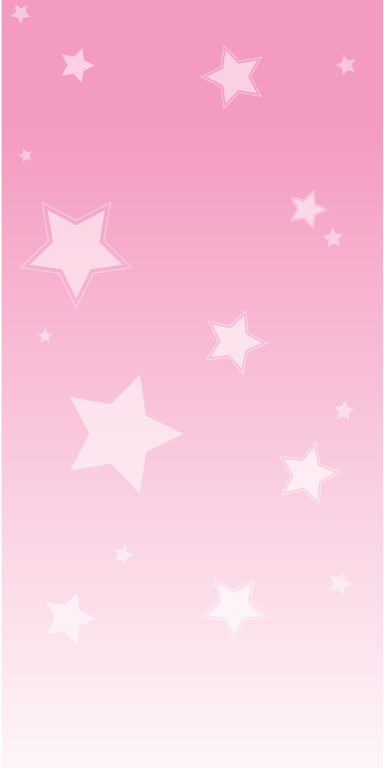
A WebGL 2 fragment shader for this background:

```glsl
#version 300 es
precision highp float;
// Translucent white stars, some with a thin outline, on a pink vertical gradient.

uniform vec2 u_resolution;
out vec4 outColor;

// Signed distance to the edge lines of a five-pointed star with a tip at angle "turn".
float starDistance(vec2 p, float radius, float turn) {
    const float sector = 1.256637;
    float angle = atan(p.y, p.x) - turn;
    angle = abs(mod(angle + 0.5 * sector, sector) - 0.5 * sector);
    vec2 folded = length(p) * vec2(cos(angle), sin(angle));
    return dot(folded - vec2(radius, 0.0), vec2(0.4426, 0.8967));
}

float coverage(float d, float pixel) {
    return clamp(0.5 - d / pixel, 0.0, 1.0);
}

float plainStar(vec2 p, float radius, float turn, float pixel) {
    return coverage(starDistance(p, radius, turn), pixel);
}

// Smaller filled star inside a fainter outline.
float outlinedStar(vec2 p, float radius, float turn, float pixel) {
    float d = starDistance(p, radius, turn);
    float fill = coverage(d + 0.08 * radius, pixel);
    float line = coverage(abs(d + 0.0015) - 0.0015, pixel);
    return max(fill, 0.75 * line);
}

void main() {
    // The canvas width is one unit.
    vec2 p = gl_FragCoord.xy / u_resolution.x;
    float pixel = 1.0 / u_resolution.x;
    float depth = 1.0 - gl_FragCoord.y / u_resolution.y;

    // Gradient: flat deep pink at the top, fading to near white.
    vec3 deepPink = vec3(0.957, 0.608, 0.757);
    vec3 palePink = vec3(0.995, 0.962, 0.976);
    vec3 color = mix(deepPink, palePink, smoothstep(0.0, 0.3, depth) * max(depth - 0.155, 0.0) / 0.845);

    float glow = 0.0;

    // Large stars down the left side, biggest near the middle.
    for (int i = 0; i < 4; i++) {
        float k = float(i);
        vec2 center = vec2(0.235 + 0.08 * sin(2.2 * k + 5.5), 0.39 + 0.48 * k);
        float radius = 0.185 * sin(0.785 * (k + 0.5)) - 0.008 * k;
        float star = i == 2 ? outlinedStar(p - center, radius, -1.571, pixel)
                            : plainStar(p - center, radius, 0.06 * sin(3.0 * k - 3.0), pixel);
        glow = max(glow, 0.53 * star);
    }

    // Outlined stars zigzagging up the right side.
    for (int i = 0; i < 5; i++) {
        float k = float(i);
        vec2 center = vec2(0.61 + 0.19 * mod(k, 2.0), 0.42 + 0.345 * k);
        float radius = i == 3 ? 0.054 : 0.089;
        float turn = i == 0 ? -1.571 : (i == 4 ? 3.142 : 0.06 * sin(2.0 * k));
        glow = max(glow, (0.66 - 0.03 * k) * outlinedStar(p - center, radius, turn, pixel));
    }

    // Small plain stars near both sides.
    for (int i = 0; i < 4; i++) {
        float k = float(i);
        vec2 left = vec2(0.05 + 0.27 * exp2(-2.0 * k), 0.555 + 0.62 * k - 0.05 * k * k);
        vec2 right = vec2(0.885 + 0.018 * sin(2.5 * k), 0.48 + 0.45 * k);
        glow = max(glow, 0.45 * plainStar(p - left, 0.022 + 0.005 * cos(2.0 * k), 0.3 * k, pixel));
        glow = max(glow, 0.42 * plainStar(p - right, 0.027 + 0.007 * exp2(-3.0 * k), 0.2 * k, pixel));
    }
    color = mix(color, vec3(1.0), glow);

    // Thin white margins at the left and right.
    float margin = max(coverage(p.x - 0.004, pixel), coverage(0.9975 - p.x, pixel));
    outColor = vec4(mix(color, vec3(1.0), margin), 1.0);
}
```
